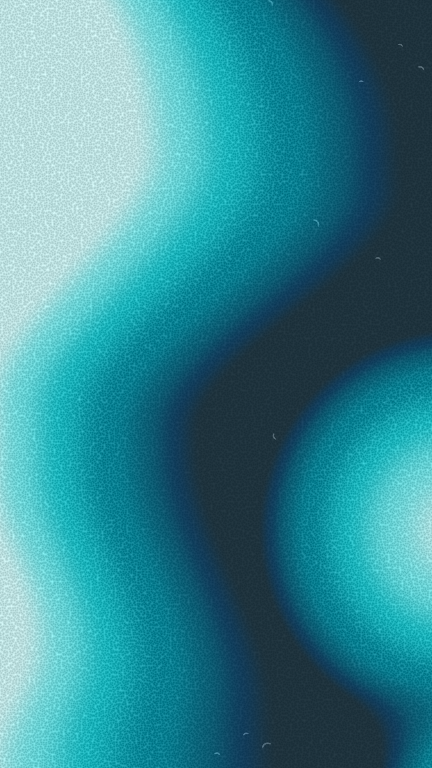
Give the GLSL for this background, as a Shadertoy shader.

```glsl
#define INK   vec3(0.12, 0.20, 0.24)
#define NAVY  vec3(0.07, 0.24, 0.36)
#define DEEP  vec3(0.05, 0.36, 0.45)
#define TEAL  vec3(0.04, 0.51, 0.58)
#define CYAN  vec3(0.11, 0.71, 0.74)
#define SKY   vec3(0.42, 0.83, 0.84)
#define PALE  vec3(0.74, 0.88, 0.88)
#define GRAIN_DENSITY 190.0
#define GRAIN_AMOUNT  0.20
#define FLECK_COUNT   22
#define FLECK_AMOUNT  0.22

vec2 hash2(vec2 p) {
    vec3 q = fract(p.xyx * vec3(0.1031, 0.1030, 0.0973));
    q += dot(q, q.yzx + 33.33);
    return fract((q.xx + q.yz) * q.zy);
}

// Distance to the nearest scattered point
float cellular(vec2 p) {
    vec2 cell = floor(p), local = fract(p);
    float nearest = 2.0;
    for (int j = -1; j <= 1; j++)
    for (int i = -1; i <= 1; i++) {
        vec2 offset = vec2(i, j);
        vec2 delta = offset + hash2(cell + offset + 7.0) - local;
        nearest = min(nearest, dot(delta, delta));
    }
    return sqrt(nearest);
}

float smoothMin(float a, float b, float k) {
    float h = max(k - abs(a - b), 0.0) / k;
    return min(a, b) - 0.25 * k * h * h;
}

// Rises from 0 to 1 while y goes down from high to low
float descend(float high, float low, float y) {
    return 1.0 - smoothstep(low, high, y);
}

// Winding glow on the left: 0 on its dark rim, 1 on its bright crest
float leftGlow(vec2 p) {
    float above = max(p.y - 1.43, 0.0);
    float rim = 0.861 - 1.08 * above * above
              - 0.456 * descend(1.35, 0.782, p.y)
              + 0.157 * descend(0.736, 0.157, p.y);
    float crest = 0.417 - 0.77 * above * above
                - 0.375 * descend(1.43, 0.829, p.y)
                + 0.102 * descend(0.69, 0.296, p.y)
                - 0.075 * descend(0.273, 0.0, p.y);
    return (rim - p.x) / (rim - crest);
}

// Round glow on the right with a tail toward the lower corner
float rightGlow(vec2 p) {
    float disc = length(p - vec2(1.065, 0.551)) - 0.44;
    float tail = length(p - vec2(1.157, -0.051)) - 0.255;
    return 1.6 * (1.0 - exp(smoothMin(disc, tail, 0.14) / 0.29));
}

vec3 palette(float t) {
    vec3 c = mix(INK, NAVY, smoothstep(-0.17, 0.02, t));
    c = mix(c, DEEP, smoothstep(-0.02, 0.18, t));
    c = mix(c, TEAL, smoothstep(0.12, 0.42, t));
    c = mix(c, CYAN, smoothstep(0.40, 0.78, t));
    c = mix(c, SKY, smoothstep(0.72, 1.02, t));
    return mix(c, PALE, smoothstep(0.98, 1.25, t));
}

// Scattered dust: short curved hairs
float flecks(vec2 p) {
    float dust = 0.0;
    for (int i = 0; i < FLECK_COUNT; i++) {
        vec2 seed = vec2(float(i) * 3.7, 11.0);
        vec2 shape = hash2(seed + 40.0);
        vec2 d = p - hash2(seed) * vec2(1.0, 1.78);
        float angle = 6.2832 * shape.x;
        vec2 facing = vec2(cos(angle), sin(angle));
        float radius = mix(0.003, 0.012, shape.y);
        float hair = 1.0 - smoothstep(0.0008, 0.0028, abs(length(d) - radius));
        float arc = smoothstep(0.3, 0.7, dot(d, facing) / radius);
        dust = max(dust, hair * arc);
    }
    return dust;
}

void mainImage(out vec4 fragColor, in vec2 fragCoord) {
    vec2 p = fragCoord / iResolution.xy * vec2(1.0, 16.0 / 9.0);
    float glow = max(leftGlow(p), rightGlow(p));
    vec3 color = palette(glow);

    // Film grain, stronger in the light
    float grain = cellular(p * GRAIN_DENSITY) - 0.47;
    color += grain * GRAIN_AMOUNT * mix(0.25, 1.0, smoothstep(-0.1, 0.6, glow));

    // Dust shows mainly on the dark parts
    color += flecks(p) * FLECK_AMOUNT * (1.0 - smoothstep(0.0, 0.8, glow));
    fragColor = vec4(clamp(color, 0.0, 1.0), 1.0);
}
```
